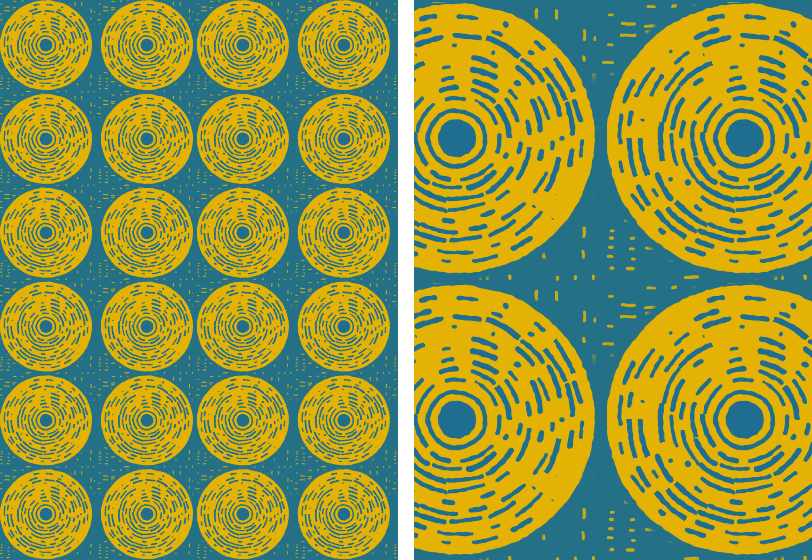
Left, the full canvas; right, a detail of the centre.
A Shadertoy shader for this pattern:

```glsl
// Block-printed yellow discs on teal, four across and six down, in uneven pairs.
// Each disc is carved with rings of broken arcs, placed by hashing ring and
// segment in polar space; stray cutting marks are scattered in the gaps.

#define YELLOW vec3(0.89, 0.70, 0.02)
#define TEAL vec3(0.14, 0.445, 0.53)
#define GROOVE vec3(0.12, 0.43, 0.56)
#define ROWS 5.97
#define COLUMNS 4.0
#define COLUMN_WIDTH 1.0494
#define DISC_RADIUS vec2(0.4936, 0.482)
#define RING_PITCH 0.0755
#define GROOVE_WIDTH 0.0165
#define WOBBLE 0.014
#define SPECK_DENSITY 0.46

const float TAU = 6.28318;

vec3 hash3(vec2 p) {
    vec3 h = fract(p.xyx * vec3(0.1031, 0.1030, 0.0973));
    h += dot(h, h.yxz + 33.33);
    return fract((h.xxy + h.yzz) * h.zyx);
}

float gradientNoise(vec2 p) {
    vec2 i = floor(p), f = p - i;
    vec2 u = f * f * (3.0 - 2.0 * f);
    vec2 o = vec2(1.0, 0.0);
    float a = dot(hash3(i).xy * 2.0 - 1.0, f);
    float b = dot(hash3(i + o.xy).xy * 2.0 - 1.0, f - o.xy);
    float c = dot(hash3(i + o.yx).xy * 2.0 - 1.0, f - o.yx);
    float d = dot(hash3(i + 1.0).xy * 2.0 - 1.0, f - 1.0);
    return mix(mix(a, b, u.x), mix(c, d, u.x), u.y);
}

float cover(float d, float pixel) {
    return 1.0 - smoothstep(-0.6 * pixel, 0.6 * pixel, d);
}

// Distance to the carved lines of a disc of radius one
float grooveDistance(vec2 q) {
    float r = length(q);
    float angle = atan(q.y, q.x);

    // Solid hub and the closed ring around it
    float d = min(r - 0.14, abs(r - 0.205) - 0.016);

    // Broken rings: one arc of random length per angular segment
    float ring = clamp(round(r / RING_PITCH), 4.0, 12.0);
    float count = floor(ring * 1.6 + 1.0);
    float t = (angle / TAU + hash3(vec2(ring, 7.0)).x) * count;
    vec3 rnd = hash3(vec2(ring + 20.0, mod(floor(t), count) + 3.0));
    float segment = TAU * ring * RING_PITCH / count;
    float along = (fract(t) - 0.5) * segment;
    float halfLength = segment * (mix(-0.10, 0.54, rnd.x) + 0.07 * sin(2.0 * angle));
    float drift = (rnd.y - 0.5) * (0.022 + 0.12 * along);
    float across = r - ring * RING_PITCH - drift;
    float width = GROOVE_WIDTH * mix(0.75, 1.25, rnd.z);
    return min(d, length(vec2(max(abs(along) - halfLength, 0.0), across)) - width);
}

// Distance to short cutting marks: upright on the left, level on the right
float speckDistance(vec2 g) {
    vec2 s = g.x < -0.01 ? g.yx + 5.0 : g + 9.0;
    vec2 cell = vec2(0.075, 0.034);
    vec2 id = floor(s / cell);
    vec3 rnd = hash3(id);
    vec2 local = s - (id + 0.5) * cell;
    local.y += (rnd.y - 0.5) * 0.015 + 0.006 * gradientNoise(s * 30.0);
    local.x += (rnd.x - 0.5) * 0.02;
    float size = mix(0.003, 0.026, rnd.x * rnd.x);
    float d = length(vec2(max(abs(local.x) - size, 0.0), local.y)) - 0.0055;
    return rnd.z < SPECK_DENSITY ? d : 1.0;
}

void mainImage(out vec4 fragColor, in vec2 fragCoord) {
    // One unit is one row, measured down from the top left
    float pixel = ROWS / iResolution.y;
    vec2 p = vec2(fragCoord.x, iResolution.y - fragCoord.y) * pixel;

    // Disc space: every second column sits a little further right
    float column = floor(p.x / COLUMN_WIDTH);
    float centerX = mix(0.490, 0.517, mod(column, 2.0));
    vec2 q = vec2(p.x - column * COLUMN_WIDTH - centerX, DISC_RADIUS.y - fract(p.y));
    q /= DISC_RADIUS;
    float discPixel = pixel / DISC_RADIUS.y;

    // Hand-cut wobble, the same in each print of the block
    vec2 cut = q + WOBBLE * vec2(gradientNoise(q * 6.0 + 20.0), gradientNoise(q * 6.0 + 40.0));
    float rough = 0.010 * gradientNoise(q * 24.0 + 60.0);
    float disc = length(cut) - 0.992 + rough;
    if (column >= COLUMNS) disc = 1.0;
    float groove = grooveDistance(cut) + rough;

    // Gap space is centred where four discs meet
    vec2 g = vec2(p.x - 1.022, p.y - DISC_RADIUS.y);
    g.x = (fract(g.x / COLUMN_WIDTH + 0.5) - 0.5) * COLUMN_WIDTH;
    g.y = fract(g.y) - 0.5;
    float specks = cover(speckDistance(g), pixel);
    specks *= smoothstep(0.04, 0.08, disc) * (1.0 - smoothstep(0.22, 0.32, abs(g.y)));

    // Ink layers
    vec3 color = mix(TEAL, YELLOW, specks * 0.85);
    vec3 carved = mix(YELLOW, GROOVE, cover(groove, discPixel));
    color = mix(color, carved, cover(disc, discPixel));
    fragColor = vec4(color, 1.0);
}
```
